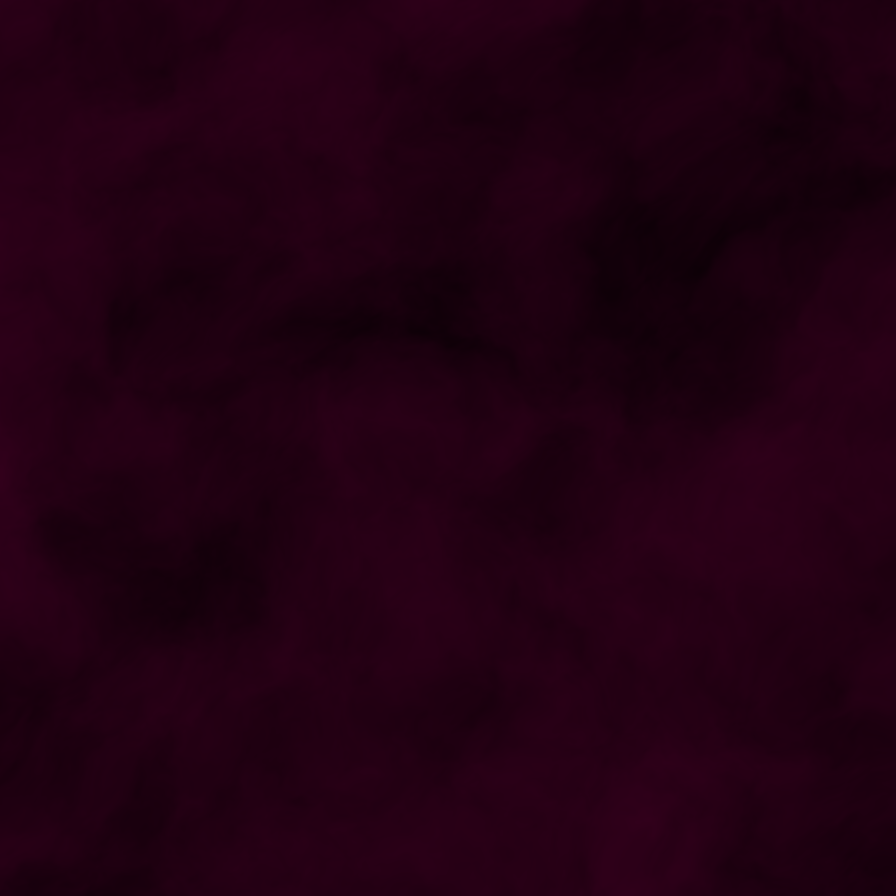
Give the GLSL for this texture, as a WebGL 1 fragment shader.

```glsl
precision highp float;

uniform vec2 u_resolution;

const vec3 SHADOW_PLUM = vec3(0.014, 0.0, 0.006);
const vec3 GLOW_PLUM = vec3(0.244, 0.0, 0.134);
const float CLOUD_SCALE = 4.6;
const float WARP_STRENGTH = 0.4;
const float OCTAVE_GAIN = 0.6;

float hash(vec2 p) {
  return fract(sin(dot(p, vec2(127.1, 311.7))) * 43758.5453);
}

float valueNoise(vec2 p) {
  vec2 cell = floor(p);
  vec2 f = fract(p);
  vec2 blend = f * f * (3.0 - 2.0 * f);
  float bottom = mix(hash(cell), hash(cell + vec2(1.0, 0.0)), blend.x);
  float top = mix(hash(cell + vec2(0.0, 1.0)), hash(cell + vec2(1.0, 1.0)), blend.x);
  return mix(bottom, top, blend.y);
}

// Layered noise, rotated per octave to hide the lattice
float fbm(vec2 p, float gain) {
  mat2 turn = mat2(0.8, 0.6, -0.6, 0.8);
  float sum = 0.0;
  float total = 0.0;
  float amplitude = 0.5;
  for (int octave = 0; octave < 6; octave++) {
    sum += amplitude * valueNoise(p);
    total += amplitude;
    amplitude *= gain;
    p = turn * p * 2.03 + vec2(17.3, 9.1);
  }
  return sum / total;
}

// Clouds bent by a second noise field
float smoke(vec2 p, float warp, float gain) {
  vec2 bend = vec2(fbm(p + vec2(5.2, 1.3), 0.5), fbm(p + vec2(31.7, 12.8), 0.5)) - 0.5;
  return fbm(p + warp * 2.0 * bend, gain);
}

// Compress highlights slightly, so the dark hollows reach deeper
float deepenHollows(float density) {
  float d = density - 0.5;
  return 0.505 + d - 0.5 * d * d;
}

void main() {
  vec2 uv = gl_FragCoord.xy / min(u_resolution.x, u_resolution.y);

  // Gentle stretch along the rising diagonal
  vec2 diagonal = vec2(uv.x + uv.y, uv.y - uv.x) * 0.7071;
  vec2 p = diagonal * vec2(0.92, 1.08) * CLOUD_SCALE + vec2(3.7, 8.4);

  float density = deepenHollows(smoke(p, WARP_STRENGTH, OCTAVE_GAIN));
  gl_FragColor = vec4(mix(SHADOW_PLUM, GLOW_PLUM, clamp(density, 0.0, 1.0)), 1.0);
}
```
